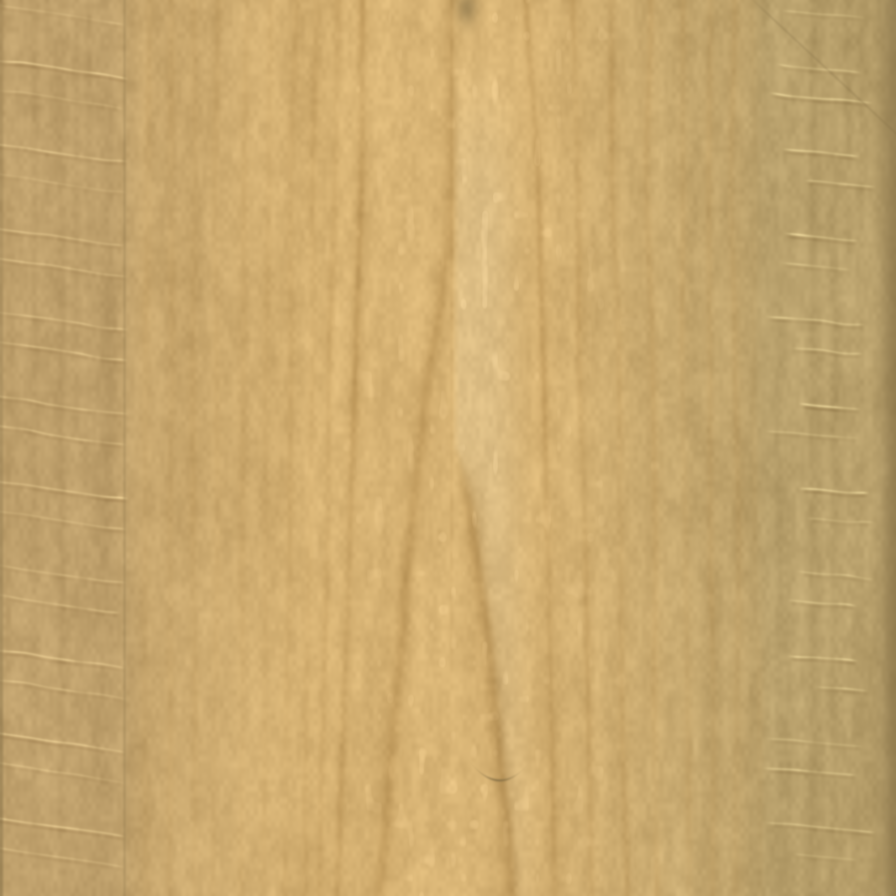
This texture is drawn by a three.js fragment shader. Its source:

```glsl
// Planed softwood board: golden heart, duller side bands and long growth rings.
// Tone bands set the base, loops add rings, seams split the heart, and
// stretched noise gives fibres; slanted saw scratches cross both side bands.
varying vec2 vUv;

const vec3 LEFT_TAN = vec3(0.735, 0.615, 0.410);
const vec3 GOLD = vec3(0.852, 0.710, 0.462);
const vec3 PALE = vec3(0.872, 0.752, 0.530);
const vec3 RIGHT_OLIVE = vec3(0.720, 0.625, 0.418);
const vec3 RING_BROWN = vec3(0.715, 0.565, 0.325);
const vec3 SCRATCH_CREAM = vec3(0.90, 0.79, 0.56);
const vec3 EDGE_SHADE = vec3(0.50, 0.42, 0.26);

float hash(vec2 p) {
  vec3 q = fract(vec3(p.xyx) * 0.1031);
  q += dot(q, q.yzx + 33.33);
  return fract((q.x + q.y) * q.z);
}

float noise(vec2 p) {
  vec2 cell = floor(p);
  vec2 f = fract(p);
  f = f * f * (3.0 - 2.0 * f);
  float low = mix(hash(cell), hash(cell + vec2(1.0, 0.0)), f.x);
  float high = mix(hash(cell + vec2(0.0, 1.0)), hash(cell + 1.0), f.x);
  return mix(low, high, f.y);
}

float signedNoise(vec2 p) {
  return 2.0 * noise(p) - 1.0;
}

float bell(float d, float width) {
  return exp(-d * d / (width * width));
}

// Narrow dark core with a softer halo, d is the distance across the ring
float ring(float d, float width) {
  return 0.65 * bell(d, width) + 0.35 * bell(d, width * 2.8);
}

// Rings on both sides of the heart, leaning outward as they descend
float growthRings(vec2 p) {
  float dark = 0.0;
  for (int i = 0; i < 10; i++) {
    float k = float(i);
    float lean = 0.030 * p.y * exp(-0.35 * k);
    float wobble = 0.004 * signedNoise(vec2(k * 7.3, p.y * 5.0));
    float fade = 0.65 + 0.35 * signedNoise(vec2(k * 3.1 + 20.0, p.y * 9.0));
    float jitter = 0.007 * (hash(vec2(k, 4.0)) - 0.5);
    float leftX = 0.407 - 0.027 * k + jitter - lean + wobble * 0.6;
    dark += ring(p.x - leftX, 0.0043) * fade * (0.30 + 0.45 * exp(-0.8 * k));
    float rightX = 0.591 + 0.050 * k - 0.002 * k * k + lean + wobble;
    float kept = 1.0 - smoothstep(6.0, 8.0, k);
    dark += ring(p.x - rightX, 0.0040) * fade * kept * (0.32 + 0.36 * exp(-0.45 * k));
  }
  return dark;
}

// Bright groove with a thin shadow below it, one per row of the given period
float scratchRows(vec2 p, float slope, float period, float offset, vec2 span, float ragged) {
  float row = (p.y - slope * p.x - offset) / period;
  float id = floor(row + 0.5);
  float d = (row - id) * period + 0.0012 * signedNoise(vec2(p.x * 35.0, id * 5.0));
  float start = span.x + ragged * hash(vec2(id + 30.0, offset * 90.0));
  float finish = span.y - ragged * 0.5 * hash(vec2(id + 70.0, offset * 90.0));
  float inside = smoothstep(start - 0.004, start + 0.008, p.x)
    * (1.0 - smoothstep(finish - 0.006, finish + 0.004, p.x));
  float strength = 0.35 + 0.65 * hash(vec2(id + 11.0, offset * 50.0));
  float broken = 0.35 + 0.65 * noise(vec2(p.x * 55.0, id * 9.0));
  return (bell(d, 0.0017) - 0.45 * bell(d - 0.0036, 0.0022)) * inside * strength * broken;
}

vec3 boardTone(float x) {
  vec3 tone = mix(LEFT_TAN, GOLD, 0.40 * smoothstep(0.12, 0.17, x) + 0.60 * smoothstep(0.14, 0.39, x));
  float dull = 0.72 * smoothstep(0.57, 0.84, x) + 0.28 * smoothstep(0.825, 0.86, x);
  return mix(tone, RIGHT_OLIVE, dull);
}

void main() {
  vec2 p = vec2(vUv.x, 1.0 - vUv.y); // y grows down the board
  vec3 color = boardTone(p.x + 0.006 * signedNoise(p * vec2(12.0, 4.0)));

  // Heart: a vertical joint, a pale wedge and two diverging seams
  float leftSeam = 0.502 - 0.100 * pow(max(p.y - 0.28, 0.0001), 0.75);
  float rightSeam = 0.511 + 0.100 * pow(max(p.y - 0.50, 0.0001), 0.70);
  float wedge = smoothstep(rightSeam - 0.008, rightSeam + 0.003, p.x)
    * (1.0 - smoothstep(0.535, 0.590, p.x - 0.02 * p.y));
  color = mix(color, PALE, 0.85 * wedge * smoothstep(0.02, 0.25, p.y));
  float seamWaver = 0.002 * signedNoise(vec2(3.0, p.y * 14.0));
  float seams = 0.62 * ring(p.x - leftSeam + seamWaver, 0.0065) * (0.55 + 0.45 * smoothstep(0.15, 0.35, p.y));
  seams += 0.75 * ring(p.x - rightSeam + seamWaver, 0.0065) * smoothstep(0.49, 0.58, p.y);
  float joint = bell(p.x - 0.504, 0.0025) * (1.0 - smoothstep(0.5, 0.9, p.y));
  color = mix(color, RING_BROWN, clamp(growthRings(p) + seams + 0.18 * joint, 0.0, 0.9));

  // Fibres, mottling and pale flecks
  float sides = 1.0 - smoothstep(0.10, 0.16, p.x) + smoothstep(0.83, 0.87, p.x);
  float fibre = 0.022 * signedNoise(p * vec2(75.0, 2.5)) + 0.020 * sides * signedNoise(p * vec2(130.0, 1.5));
  float mottle = 0.024 * signedNoise(p * vec2(95.0, 42.0)) + 0.020 * signedNoise(p * vec2(210.0, 150.0));
  mottle += 0.012 * signedNoise(p * vec2(14.0, 9.0));
  float fleck = smoothstep(0.78, 0.95, noise(p * vec2(85.0, 50.0) + 40.0)) * bell(p.x - 0.54, 0.17);
  color += (fibre + mottle) * vec3(1.0, 0.97, 0.85) + 0.045 * fleck;

  // Saw scratches in both side bands, and a faint diagonal one
  vec2 leftSpan = vec2(-0.02, 0.142);
  vec2 rightSpan = vec2(0.852, 0.975);
  float scratches = 0.62 * scratchRows(p, 0.14, 0.094, 0.067, leftSpan, 0.01);
  scratches += 0.45 * scratchRows(p, 0.15, 0.094, 0.100, leftSpan, 0.02);
  scratches += 0.80 * scratchRows(p, 0.09, 0.094, 0.088, rightSpan, 0.045);
  scratches += 0.65 * scratchRows(p, 0.08, 0.094, 0.130, rightSpan, 0.065);
  color += scratches * (SCRATCH_CREAM - LEFT_TAN) * 1.25;
  float diagonal = bell(p.y - 0.93 * (p.x - 0.84), 0.0025) * smoothstep(0.83, 0.86, p.x);
  color = mix(color, EDGE_SHADE, 0.20 * diagonal);

  // Dark groove, small knot, hairline crack and shaded board edges
  float crackY = 0.871 - 18.0 * (p.x - 0.558) * (p.x - 0.558);
  float crack = bell(p.y - crackY, 0.0018) * bell(p.x - 0.556, 0.016);
  float knot = bell(length((p - vec2(0.521, 0.008)) * vec2(1.0, 0.6)), 0.011);
  float edges = 0.60 * smoothstep(0.972, 1.0, p.x) + 0.55 * (1.0 - smoothstep(0.001, 0.006, p.x)) * (0.3 + 0.7 * p.y);
  color = mix(color, EDGE_SHADE, clamp(0.22 * bell(p.x - 0.139, 0.002) + 0.6 * crack + 0.6 * knot + edges, 0.0, 0.9));
  gl_FragColor = vec4(clamp(color, 0.0, 1.0), 1.0);
}
```
